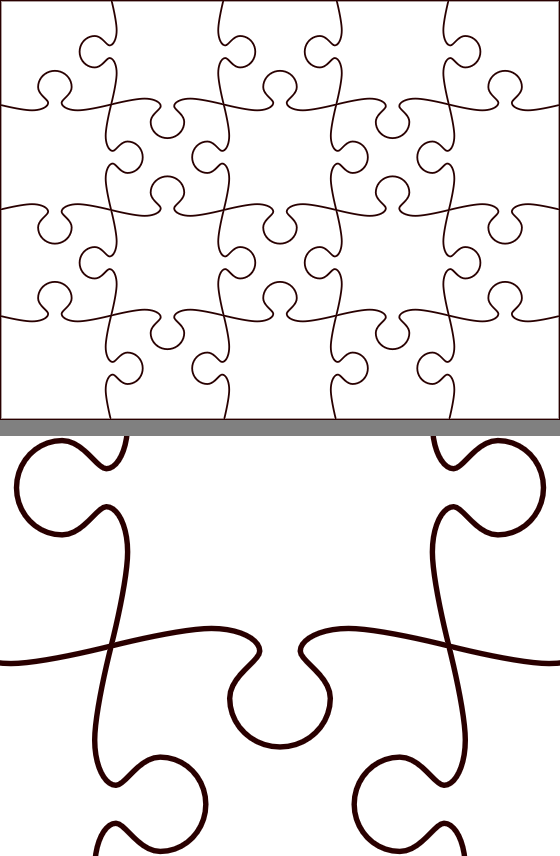
Top: the whole. Bottom: its middle third, enlarged.
A Shadertoy shader for this pattern:

```glsl
// Line drawing of interlocking jigsaw pieces inside a thin frame.
// Each cell measures its distance to four mirrored Bezier edges, whose
// knobs flip direction in a checkerboard.

#define COUNT vec2(5.0, 4.0)        // pieces across and down
#define OVERSCAN 1.005              // grid size relative to the canvas
#define LINE_WIDTH 0.0043           // in canvas heights
#define FRAME_WIDTH 0.0033
#define INK vec3(0.16, 0.0, 0.0)
#define PAPER vec3(1.0)
#define STEPS 10                    // segments per Bezier curve

const float FAR = 1e3;

// Half an edge of unit length, from its end to the knob's crown:
// four joined cubics, shoulder, neck, flank and head.
const vec2 OUTLINE[13] = vec2[13](
    vec2(0.500, 0.000), vec2(0.400, -0.025), vec2(0.270, -0.052),
    vec2(0.203, -0.052), vec2(0.120, -0.052), vec2(0.060, -0.020),
    vec2(0.060, 0.015), vec2(0.060, 0.045), vec2(0.149, 0.088),
    vec2(0.149, 0.155), vec2(0.149, 0.235), vec2(0.082, 0.299),
    vec2(0.000, 0.299));

float segmentDistance(vec2 p, vec2 a, vec2 b) {
    vec2 ab = b - a;
    float t = clamp(dot(p - a, ab) / dot(ab, ab), 0.0, 1.0);
    return length(p - a - ab * t);
}

vec2 cubic(vec2 a, vec2 b, vec2 c, vec2 d, float t) {
    float s = 1.0 - t;
    return s * s * s * a + 3.0 * s * t * (s * b + t * c) + t * t * t * d;
}

// Distance to a unit edge along x, with its knob pointing to +y
float edgeDistance(vec2 p) {
    if (p.y < -0.1 || p.y > 0.35) return FAR;
    p.x = abs(p.x);
    float nearest = FAR;
    for (int k = 0; k < 12; k += 3) {
        vec2 from = OUTLINE[k];
        for (int i = 1; i <= STEPS; i++) {
            vec2 to = cubic(OUTLINE[k], OUTLINE[k + 1], OUTLINE[k + 2],
                            OUTLINE[k + 3], float(i) / float(STEPS));
            nearest = min(nearest, segmentDistance(p, from, to));
            from = to;
        }
    }
    return nearest;
}

// Nearest inner edge of one direction: x runs along it, y across it
float edgePair(vec2 local, vec2 cell, vec2 pitch, float lineCount) {
    float nearest = FAR;
    for (int side = 0; side < 2; side++) {
        float line = cell.y + float(side);
        if (line < 0.5 || line > lineCount - 0.5) continue;
        float knob = 2.0 * mod(cell.x + line, 2.0) - 1.0;
        vec2 p = (local - vec2(0.5, float(side))) * pitch / pitch.x;
        nearest = min(nearest, edgeDistance(p * vec2(1.0, knob)));
    }
    return nearest * pitch.x;
}

void mainImage(out vec4 fragColor, in vec2 fragCoord) {
    float pixel = 1.0 / iResolution.y;
    vec2 canvas = iResolution.xy * pixel;
    vec2 p = fragCoord * pixel;

    // Piece grid, centred on the canvas
    vec2 pitch = canvas / COUNT * OVERSCAN;
    vec2 grid = (p - 0.5 * canvas) / pitch + 0.5 * COUNT;
    vec2 cell = floor(grid);
    vec2 local = grid - cell;

    // Horizontal and vertical cuts
    float cut = min(edgePair(local, cell, pitch, COUNT.y),
                    edgePair(local.yx, cell.yx, pitch.yx, COUNT.x));

    // Frame along the canvas border
    vec2 margin = min(p, canvas - p);
    float frame = min(margin.x, margin.y) - FRAME_WIDTH;

    float outside = min(cut - 0.5 * LINE_WIDTH, frame);
    float coverage = clamp(0.5 - outside / pixel, 0.0, 1.0);
    fragColor = vec4(mix(PAPER, INK, coverage), 1.0);
}
```
